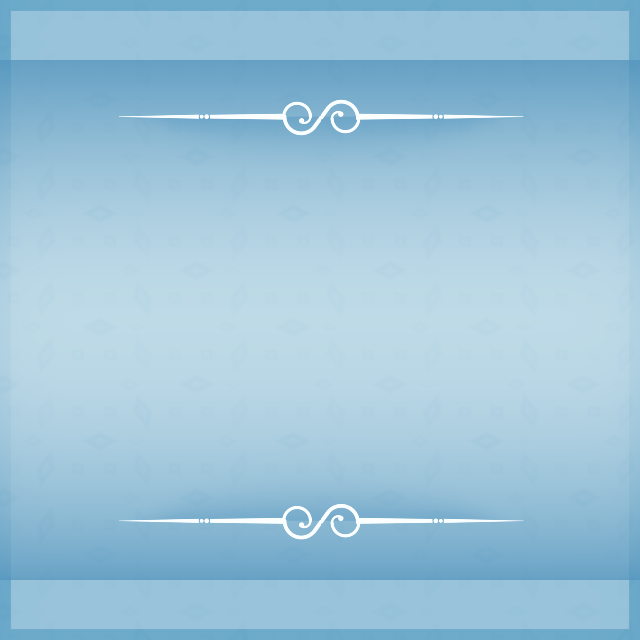
Reproduce this background procedurally as a Shadertoy shader.

```glsl
// Pale blue card with frosted bands, a faint diamond pattern and two white scroll dividers.

const float UNITS = 768.0;                     // canvas side in design units
const float PI = 3.14159265;
const vec3 DEEP = vec3(0.35, 0.60, 0.75);
const vec3 PALE = vec3(0.725, 0.842, 0.898);
const vec3 BAND = vec3(0.43, 0.67, 0.795);
const vec3 SHADE = vec3(0.32, 0.58, 0.74);
const vec3 INK = vec3(0.98, 0.995, 1.0);
const float FRAME = 13.0;                      // width of the outer border
const float BAND_EDGE = 72.0;                  // inner edge of both bands
const float FRAME_ALPHA = 0.07;
const float BAND_ALPHA = 0.22;
const float PATTERN_ALPHA = 0.14;
const float ROW_STEP = 68.2;
const float COLUMN_STEP = 116.0;
const vec2 TOP_DIVIDER = vec2(385.5, 627.0);
const vec2 LOW_DIVIDER = vec2(385.5, 142.0);

float hash(vec2 p) {
    return fract(sin(dot(p, vec2(41.3, 289.1))) * 4375.5);
}

// Soft diamond with a lighter core
float diamond(vec2 p, vec2 size) {
    float d = abs(p.x) / size.x + abs(p.y) / size.y;
    float body = 1.0 - smoothstep(0.65, 1.2, d);
    return body * mix(0.35, 1.0, smoothstep(0.2, 0.6, d));
}

// Staggered rows of wide diamonds, between rows of leaves and small tiles
float pattern(vec2 p) {
    float row = floor((p.y - 648.0) / ROW_STEP + 0.5);
    float y = p.y - 648.0 - row * ROW_STEP;
    float period = 2.0 * COLUMN_STEP;
    float x = mod(p.x - 120.0 - row * COLUMN_STEP + COLUMN_STEP, period) - COLUMN_STEP;
    float ink = diamond(vec2(x, y), vec2(22.0, 12.0));
    ink += 0.6 * diamond(vec2(x + 80.0, y), vec2(13.0, 8.0));
    ink += 0.4 * diamond(vec2(x - 44.0, y), vec2(11.0, 6.0));

    float cell = COLUMN_STEP / 3.0;
    vec2 id = floor(vec2((p.x - 55.0) / cell, (p.y - 683.0) / ROW_STEP) + 0.5);
    vec2 q = p - vec2(55.0, 683.0) - id * vec2(cell, ROW_STEP);
    float isLeaf = 1.0 - step(0.5, mod(id.x, 3.0));
    float lean = mod(floor(id.x / 3.0), 2.0) * 2.0 - 1.0;
    vec2 leaf = vec2(q.x + lean * q.y * 0.3, q.y);
    vec2 tile = vec2(q.x + q.y, q.y - q.x * 0.8);
    float motif = mix(0.8 * diamond(tile, vec2(14.0)),
                      diamond(leaf, vec2(12.0, 23.0)), isLeaf);
    return ink + motif * mix(0.55, 1.0, hash(id));
}

// Distance to an arc spanning the angles from a0 to a1
float arc(vec2 p, vec2 center, float radius, float a0, float a1) {
    p -= center;
    float middle = 0.5 * (a0 + a1);
    float turn = mod(atan(p.y, p.x) - middle + PI, 2.0 * PI) - PI;
    float angle = middle + clamp(turn, 0.5 * (a0 - a1), 0.5 * (a1 - a0));
    return length(p - radius * vec2(cos(angle), sin(angle)));
}

float segment(vec2 p, vec2 a, vec2 b) {
    vec2 ab = b - a;
    return length(p - a - ab * clamp(dot(p - a, ab) / dot(ab, ab), 0.0, 1.0));
}

// Bar along x whose half height grows from h0 to h1
float taper(vec2 p, float x0, float x1, float h0, float h1) {
    float h = mix(h0, h1, clamp((p.x - x0) / (x1 - x0), 0.0, 1.0));
    return max(abs(p.y) - h, max(x0 - p.x, p.x - x1));
}

// Signed distance to a divider centred on the origin
float divider(vec2 p) {
    vec2 s = p.x > 0.0 ? -p : p;               // half-turn symmetry of the scroll
    float d = arc(s, vec2(-24.0, 1.0), 20.0, -PI, -0.7) - 2.3;
    d = min(d, segment(s, vec2(-8.7, -11.9), vec2(0.0)) - 2.4);
    d = min(d, arc(s, vec2(-29.0, 1.0), 16.0, 0.0, PI) - 1.9);
    d = min(d, arc(s, vec2(-20.5, 1.0), 7.5, -1.9, 0.0) - 1.4);
    d = min(d, length(s - vec2(-23.5, -4.0)) - 3.2);

    vec2 m = vec2(-abs(p.x), p.y - 1.0);       // mirrored side bars and beads
    d = min(d, taper(m, -242.5, -147.0, 0.3, 2.5));
    d = min(d, taper(m, -133.5, -45.0, 2.3, 3.6));
    d = min(d, length(m - vec2(-143.5, 0.0)) - 2.3);
    return min(d, length(m - vec2(-137.5, 0.0)) - 2.8);
}

// Lens-shaped shadow falling on the positive y side of a divider
float lensShadow(vec2 p) {
    float lens = max(1.0 - pow(abs(p.x) / 240.0, 2.0), 0.0);
    float reach = 3.0 + 27.0 * lens;
    float fall = exp(-pow(max(p.y, 0.0) / reach, 1.5));
    return smoothstep(-1.0, 1.0, p.y) * fall * smoothstep(0.0, 0.6, lens);
}

void mainImage(out vec4 fragColor, in vec2 fragCoord) {
    vec2 p = fragCoord / iResolution.xy * UNITS;
    float aa = UNITS / min(iResolution.x, iResolution.y);
    vec2 edge = min(p, UNITS - p);

    // Vertical gradient, brightest in the middle
    float s = clamp((p.y - BAND_EDGE) / (UNITS - 2.0 * BAND_EDGE), 0.0, 1.0);
    float light = pow(sin(PI * s), s < 0.5 ? 0.8 : 1.0);
    float inBand = 1.0 - smoothstep(-0.5 * aa, 0.5 * aa, edge.y - BAND_EDGE);
    vec3 color = mix(mix(DEEP, PALE, light), BAND, inBand);
    color = mix(color, DEEP, 0.18 * exp(-edge.x / 22.0) * (1.0 - 0.5 * light));

    // Pattern and divider shadows
    color = mix(color, SHADE, PATTERN_ALPHA * mix(1.0, 0.35, light) * pattern(p));
    vec2 top = p - TOP_DIVIDER;
    vec2 low = p - LOW_DIVIDER;
    color = mix(color, SHADE, 0.55 * lensShadow(vec2(top.x, 1.0 - top.y)));
    color = mix(color, SHADE, 0.48 * lensShadow(vec2(low.x, low.y - 1.0)));

    // Frosted frame and bands
    float inFrame = smoothstep(-0.5 * aa, 0.5 * aa, min(edge.x, edge.y) - FRAME);
    color = mix(color, vec3(1.0), inFrame * (FRAME_ALPHA + BAND_ALPHA * inBand));

    // White dividers
    float d = min(divider(top), divider(low));
    color = mix(color, INK, 1.0 - smoothstep(-0.5 * aa, 0.5 * aa, d));
    fragColor = vec4(color, 1.0);
}
```
